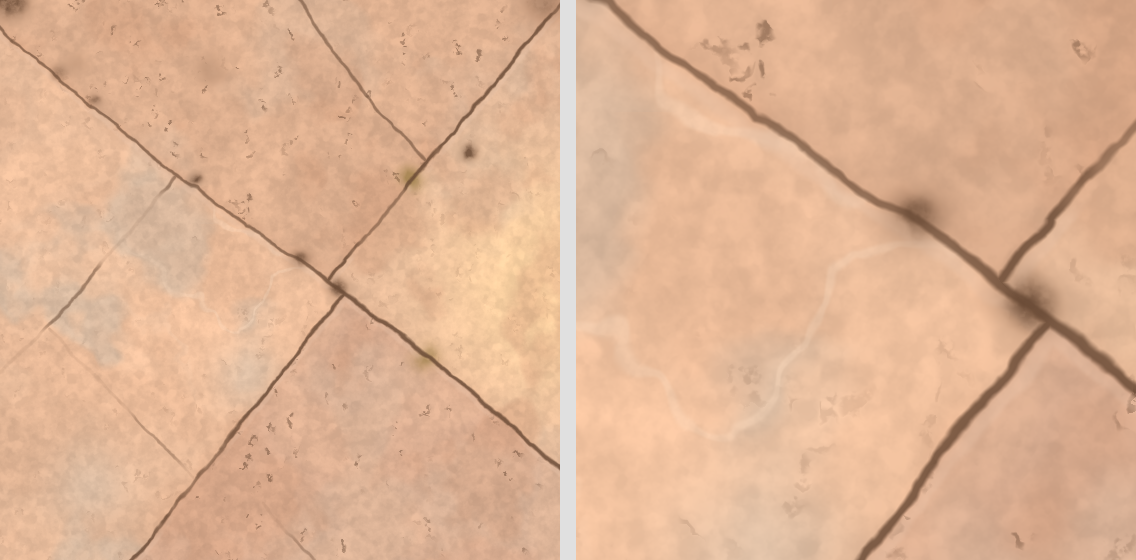
Left, the full canvas; right, a detail of the centre.
Give the GLSL for this texture, as a WebGL 2 fragment shader.

```glsl
#version 300 es
precision highp float;
uniform vec2 u_resolution;
out vec4 outColor;

#define SEAM_WIDTH 0.0042
#define SEAM_DARKNESS 0.85
#define WOBBLE 0.012
#define MOTTLE_SCALE 5.0
#define MOTTLE_CONTRAST 2.0
#define SPECK_SCALE 48.0
#define SPECK_DARKNESS 0.5
#define VEIN_STRENGTH 0.45
#define GRAIN 0.07

const vec3 TAN = vec3(0.865, 0.685, 0.56);
const vec3 ROSE = vec3(0.85, 0.675, 0.565);
const vec3 SAND = vec3(0.895, 0.725, 0.60);
const vec3 PEACH = vec3(0.955, 0.765, 0.625);
const vec3 ASH = vec3(0.835, 0.735, 0.645);
const vec3 GLOW = vec3(1.0, 0.84, 0.64);
const vec3 RUST = vec3(0.80, 0.585, 0.455);
const vec3 SOIL = vec3(0.40, 0.28, 0.20);
const vec3 MOSS = vec3(0.62, 0.50, 0.29);

vec3 hash3(vec2 c) {
  vec3 h = vec3(dot(c, vec2(127.1, 311.7)), dot(c, vec2(269.5, 183.3)), dot(c, vec2(113.5, 71.9)));
  return fract(sin(h) * 43758.55);
}

// Cellular noise: x = blended cell value, y = nearest distance, z = nearest cell value
vec3 cells(vec2 p) {
  vec2 base = floor(p);
  vec2 blend = vec2(0.0);
  vec2 nearest = vec2(9.0, 0.0);
  for (int j = -1; j <= 1; j++)
    for (int i = -1; i <= 1; i++) {
      vec2 c = base + vec2(i, j);
      vec3 h = hash3(c);
      float d = length(c + h.xy - p);
      float w = exp(-6.0 * d * d);
      blend += vec2(h.z, 1.0) * w;
      if (d < nearest.x) nearest = vec2(d, h.z);
    }
  return vec3(blend.x / blend.y, nearest);
}

float fbm(vec2 p) {
  float sum = 0.0, gain = 0.5;
  for (int i = 0; i < 4; i++) {
    sum += gain * cells(p).x;
    p = mat2(1.6, 1.2, -1.2, 1.6) * p + 7.3;
    gain *= 0.5;
  }
  return sum / 0.9375;
}

float mottle(vec2 p) {
  return clamp(0.5 + MOTTLE_CONTRAST * (fbm(p) - 0.5), 0.0, 1.0);
}

float segment(vec2 p, vec2 a, vec2 b) {
  vec2 ab = b - a;
  return length(p - a - ab * clamp(dot(p - a, ab) / dot(ab, ab), 0.0, 1.0));
}

float stroke(float d, float width) {
  return 1.0 - smoothstep(width * 0.25, width + 0.5 / min(u_resolution.x, u_resolution.y), abs(d));
}

float patchAt(vec2 p, vec2 center, float radius) {
  vec2 d = (p - center) / radius;
  return exp(-dot(d, d));
}

void main() {
  vec2 p = gl_FragCoord.xy / u_resolution;
  float broad = mottle(p * MOTTLE_SCALE);
  float cloud = mottle(p * MOTTLE_SCALE * 1.5 + 19.0);
  float fine = mottle(p * 24.0 + 5.0);
  float grain = mottle(p * 75.0);
  vec2 q = p + WOBBLE * (vec2(fine, mottle(p * 24.0 + 41.0)) - 0.5) * 0.5;

  // Signed distances to the two main seams; the rising one steps at the crossing
  float above = 0.786 * (q.y - 0.95 + 0.786 * q.x + 0.013 * sin(6.2832 * q.x));
  float upper = smoothstep(-0.002, 0.002, above);
  float risingX = mix(0.612 + 0.793 * (q.y - 0.473), 0.586 + 0.838 * (q.y - 0.499), upper);
  float beside = 0.78 * (q.x - risingX);
  float right = smoothstep(-0.002, 0.002, beside);
  float left = (1.0 - upper) * (1.0 - right);

  // Stone tint of each slab
  vec3 leftStone = mix(SAND, PEACH, 0.85 * patchAt(p, vec2(0.32, 0.44), 0.24));
  vec3 rightStone = mix(SAND, GLOW, patchAt(p, vec2(0.98, 0.49), 0.2) * (0.75 + 0.4 * cloud));
  vec3 color = mix(mix(leftStone, ROSE, right), mix(TAN, rightStone, right), upper);

  // Clouded wear: ash and peach drifts, rust blush, pale veins
  color = mix(color, ASH, smoothstep(0.55, 0.9, broad) * mix(0.3, 0.75, left));
  color = mix(color, PEACH, smoothstep(0.5, 0.9, cloud) * mix(0.22, 0.6, left));
  color = mix(color, RUST, smoothstep(0.5, 0.1, cloud) * mix(0.3, 0.12, left));
  float vein = stroke(cloud - 0.5, 0.09) * patchAt(p, vec2(0.42, 0.52), 0.16);
  color = mix(color, vec3(0.98, 0.85, 0.74), vein * left * VEIN_STRENGTH);
  color = mix(color, ASH, left * 0.7 * (patchAt(p, vec2(0.44, 0.33), 0.055) + patchAt(p, vec2(0.16, 0.13), 0.07)));
  color *= 1.0 + GRAIN * (grain - 0.5) + 0.05 * (fine - 0.5);

  // Scattered pits, denser on the darker slabs
  vec3 pit = cells(q * SPECK_SCALE + 1.2 * vec2(fine, grain));
  float pits = smoothstep(0.35, 0.1, pit.y) * smoothstep(0.72, 0.95, pit.z) * smoothstep(0.35, 0.75, fine);
  color = mix(color, SOIL, pits * SPECK_DARKNESS * mix(1.0, 0.25, max(left, upper * right)));

  // Seams: two main ones, a clear joint, and faint broken joints
  float strong = smoothstep(0.5, 0.62, p.x);
  float wear = smoothstep(0.1, 0.5, cloud + 0.3 * fine);
  float falling = stroke(above, SEAM_WIDTH * mix(0.75, 1.2, strong)) * mix(0.45 + 0.3 * wear, 0.95, strong);
  float rising = stroke(beside, SEAM_WIDTH) * (0.6 + 0.35 * wear);
  float joint = min(segment(q, vec2(0.527, 1.01), vec2(0.677, 0.798)), segment(q, vec2(0.677, 0.798), vec2(0.762, 0.716)));
  float faint = segment(q, vec2(0.317, 0.688), vec2(0.09, 0.42));
  faint = min(faint, segment(q, vec2(0.09, 0.42), vec2(-0.01, 0.33)));
  float broken = segment(q, vec2(0.09, 0.41), vec2(0.345, 0.147));
  broken = min(broken, segment(q, vec2(0.47, 0.1), vec2(0.56, 0.0)));
  float gaps = smoothstep(0.4, 0.7, 0.5 + 0.5 * sin(26.0 * p.y + 1.9));
  float seams = max(max(falling, rising), 0.65 * stroke(joint, SEAM_WIDTH * 0.85));
  seams = max(seams, stroke(faint, SEAM_WIDTH) * (0.12 + 0.5 * gaps));
  seams = max(seams, stroke(broken, SEAM_WIDTH * 0.8) * (0.1 + 0.3 * gaps * wear));

  // Pale worn lips and grime gathered along the seams
  float lip = max(stroke(above + 0.008, 0.006), stroke(beside - 0.008, 0.006));
  color = mix(color, vec3(0.94, 0.80, 0.70), 0.3 * lip * wear);
  float nearSeam = exp(-90.0 * min(abs(above), abs(beside)));
  color = mix(color, RUST, 0.35 * nearSeam * fine);
  float moss = patchAt(q, vec2(0.735, 0.68), 0.02) + patchAt(q, vec2(0.76, 0.362), 0.022);
  color = mix(color, MOSS, min(0.75 * moss * (0.4 + fine), 0.8));
  color = mix(color, SOIL, seams * SEAM_DARKNESS);

  // Larger stains and dark pits
  float stain = patchAt(q, vec2(0.838, 0.728), 0.014) + 0.8 * patchAt(q, vec2(0.348, 0.681), 0.011);
  stain += 0.7 * patchAt(q, vec2(0.534, 0.537), 0.015) + 0.8 * patchAt(q, vec2(0.602, 0.485), 0.016);
  stain += patchAt(q, vec2(0.015, 1.0), 0.03) + 0.6 * patchAt(q, vec2(0.105, 0.868), 0.012);
  stain += 0.6 * patchAt(q, vec2(0.169, 0.822), 0.009) + 0.5 * patchAt(q, vec2(0.97, 1.0), 0.035);
  stain += 0.25 * patchAt(q, vec2(0.378, 0.876), 0.03) + 0.2 * patchAt(q, vec2(0.135, 0.885), 0.025);
  color = mix(color, SOIL, clamp(stain * (0.55 + 0.6 * grain), 0.0, 0.85));
  outColor = vec4(color, 1.0);
}
```
